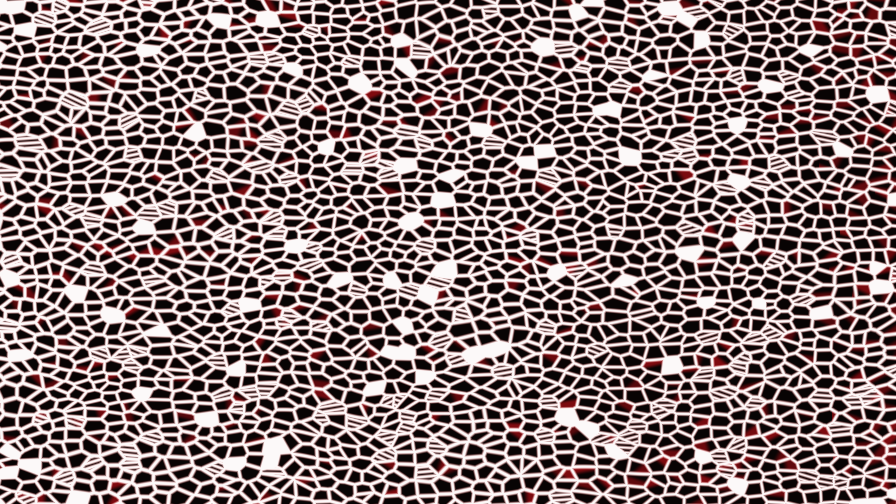
Reproduce this pattern procedurally as a Shadertoy shader.

```glsl
const vec2  CELL_SIZE     = vec2(0.0345, 0.0228); // in canvas heights
const float JITTER        = 0.86;
const float WALL_HALF     = 0.0034;
const float WALL_VARIANCE = 0.0007;
const float EDGE_SOFT     = 0.0027;
const float RED_FRINGE    = 0.0004;
const float FILLED_SHARE  = 0.035;
const float STRIPED_SHARE = 0.07;
const float STRIPE_PERIOD = 0.0098;
const float RED_SHARE     = 0.14;
const vec3  WALL_COLOR    = vec3(0.99, 0.975, 0.975);
const vec3  INK_COLOR     = vec3(0.03, 0.015, 0.015);
const vec3  RED_COLOR     = vec3(0.50, 0.04, 0.06);

float hash(vec2 p) {
    return fract(sin(dot(p, vec2(127.1, 311.7))) * 43758.5453);
}

vec2 hash2(vec2 p) {
    return vec2(hash(p), hash(p + 57.3));
}

float noise(vec2 p) {
    vec2 i = floor(p), f = fract(p);
    f = f * f * (3.0 - 2.0 * f);
    return mix(mix(hash(i), hash(i + vec2(1, 0)), f.x),
               mix(hash(i + vec2(0, 1)), hash(i + vec2(1, 1)), f.x), f.y);
}

vec2 seedPoint(vec2 id) {
    return id + 0.5 + JITTER * (hash2(id) - 0.5);
}

// Distance to the nearest cell border, in canvas heights
float borderDistance(vec2 q, out vec2 cellId, out vec2 toSeed) {
    vec2 base = floor(q);
    float nearest = 1e9;
    for (int y = -1; y <= 1; y++)
    for (int x = -1; x <= 1; x++) {
        vec2 id = base + vec2(x, y);
        vec2 r = seedPoint(id) - q;
        if (dot(r, r) < nearest) {
            nearest = dot(r, r);
            cellId = id;
            toSeed = r;
        }
    }
    float border = 1e9;
    for (int y = -2; y <= 2; y++)
    for (int x = -2; x <= 2; x++) {
        vec2 r = seedPoint(cellId + vec2(x, y)) - q;
        vec2 across = r - toSeed;
        if (dot(across, across) > 1e-5) {
            // Dividing by the gradient keeps walls even in stretched cells
            float d = dot(0.5 * (r + toSeed), across) / length(across / CELL_SIZE);
            border = min(border, d);
        }
    }
    return border;
}

void mainImage(out vec4 fragColor, in vec2 fragCoord) {
    vec2 p = fragCoord / iResolution.y;
    float across = fragCoord.x / iResolution.x;

    // Slightly bent cell grid
    vec2 bend = vec2(noise(p * 7.0), noise(p * 7.0 + 31.0)) - 0.5;
    vec2 cellId, toSeed;
    float d = borderDistance((p + 0.02 * bend) / CELL_SIZE, cellId, toSeed);

    // A few cells are solid or crossed by nearly level bars
    float kind = hash(cellId + 13.7);
    if (kind < FILLED_SHARE) {
        d = -EDGE_SOFT;
    } else if (kind < FILLED_SHARE + STRIPED_SHARE) {
        float tilt = 0.9 * (hash(cellId + 5.1) - 0.5);
        float s = dot(p, vec2(sin(tilt), cos(tilt))) / STRIPE_PERIOD;
        d = min(d, abs(fract(s) - 0.5) * STRIPE_PERIOD + 0.0006);
    }

    // Red glow on one side of some cells, denser at the right rim
    float redChance = RED_SHARE + 0.45 * smoothstep(0.9, 1.0, across);
    float angle = 6.2832 * hash(cellId + 71.9);
    float side = dot(toSeed, vec2(cos(angle), sin(angle)));
    float glow = step(hash(cellId + 29.3), redChance) * smoothstep(-0.15, 0.3, side);
    glow *= 0.6 + 0.4 * hash(cellId + 83.1);
    vec3 ink = mix(INK_COLOR, RED_COLOR, glow);

    // Soft walls whose red channel reaches a little further out
    float wall = WALL_HALF + WALL_VARIANCE * (noise(p * 4.0 + 9.0) - across);
    vec3 reach = wall + vec3(RED_FRINGE, 0.0, 0.0);
    float soft = max(EDGE_SOFT, 0.7 / iResolution.y);
    vec3 cover = 1.0 - smoothstep(reach - soft, reach + soft, vec3(d));

    fragColor = vec4(mix(ink, WALL_COLOR, cover), 1.0);
}
```
